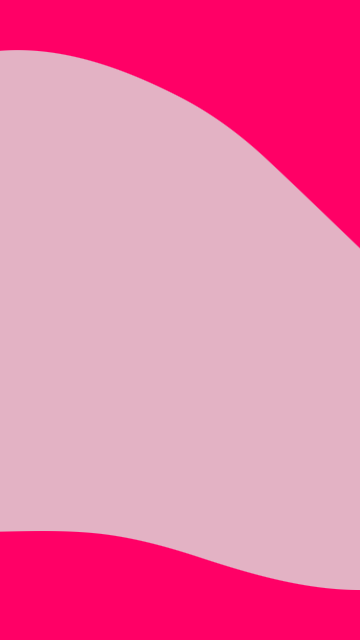
Reproduce this background procedurally as a Shadertoy shader.

```glsl
const vec3 BLUSH = vec3(0.89, 0.70, 0.77);
const vec3 MAGENTA = vec3(1.0, 0.0, 0.40);

// Cubic Hermite segment; each knot holds (x, height, slope)
float hermite(float x, vec3 a, vec3 b) {
    float span = b.x - a.x;
    float t = clamp((x - a.x) / span, 0.0, 1.0);
    float s = 1.0 - t;
    float heights = a.y * s * s * (1.0 + 2.0 * t) + b.y * t * t * (1.0 + 2.0 * s);
    float slopes = a.z * t * s * s - b.z * t * t * s;
    return heights + span * slopes;
}

// Smooth curve through four knots
float curve(float x, vec3 a, vec3 b, vec3 c, vec3 d) {
    if (x < b.x) return hermite(x, a, b);
    if (x < c.x) return hermite(x, b, c);
    return hermite(x, c, d);
}

// Soft coverage of the region where the signed value is positive
float coverage(float signedValue) {
    return clamp(0.5 + signedValue / max(fwidth(signedValue), 1e-5), 0.0, 1.0);
}

void mainImage(out vec4 fragColor, in vec2 fragCoord) {
    vec2 uv = fragCoord / iResolution.xy;

    // Upper hill and lower wave
    float hill = curve(uv.x,
        vec3(0.0, 0.9206, 0.045), vec3(0.4977, 0.849, -0.287),
        vec3(0.7407, 0.7513, -0.526), vec3(1.0, 0.612, -0.54));
    float wave = curve(uv.x,
        vec3(0.0, 0.1693, 0.011), vec3(0.2662, 0.1667, -0.056),
        vec3(0.5556, 0.1289, -0.185), vec3(1.0, 0.0781, 0.0));

    // Pale band between the two curves
    float band = coverage(hill - uv.y) * coverage(uv.y - wave);
    fragColor = vec4(mix(MAGENTA, BLUSH, band), 1.0);
}
```
